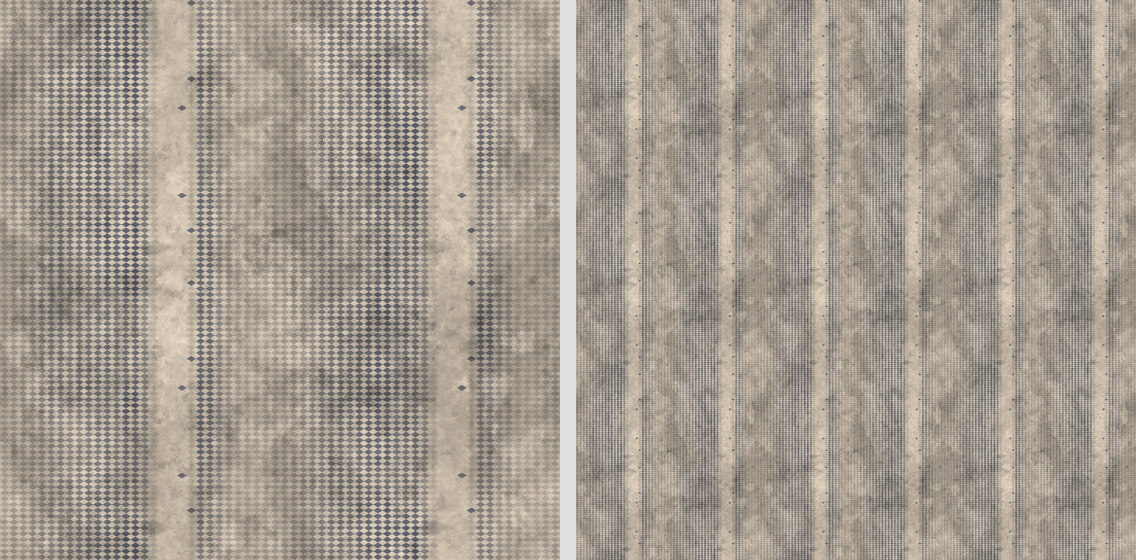
Left, the tile; right, the same tile 3 across and 3 down.
Reproduce this pattern procedurally as a WebGL 2 fragment shader.

```glsl
#version 300 es
precision highp float;
// Worn harlequin cloth: a fine lattice of slate diamonds on beige, fading across
// two broad vertical stripes that are parted by bare bands with a few stray diamonds.
// Ink strength is set per column; wrapping noise adds grime, patches and grain.

uniform vec2 u_resolution;
out vec4 outColor;

const vec2 MOTIFS = vec2(2.0, 2.0);            // large repeats across and up
const vec2 CELLS = vec2(30.0, 48.0);           // diamonds per large repeat
const float FIRST_COLUMN = 20.0;               // first column right of the bare band
const float FAINT_INK = 0.32;
const float STRONG_INK = 0.94;
const float GRIME_DEPTH = 0.19;
const float PATCH_DEPTH = 0.06;
const float SPOT_DEPTH = 0.10;
const float GHOST_DEPTH = 0.12;
const float GRAIN = 0.22;
const float GRIT = 0.07;
const vec2 GHOST_CENTER = vec2(0.55, 0.115);   // within a large repeat
const vec2 GHOST_SIZE = vec2(0.075, 0.030);
const vec3 BEIGE = vec3(0.820, 0.764, 0.690);
const vec3 CREAM = vec3(0.875, 0.820, 0.740);
const vec3 WARM_GREY = vec3(0.485, 0.470, 0.445);
const vec3 SLATE = vec3(0.355, 0.375, 0.42);

// Column and row of each stray diamond within a large repeat
const vec2 STRAYS[5] = vec2[5](vec2(19.0, 29.0), vec2(19.0, 14.0),
    vec2(20.0, 34.0), vec2(20.0, 8.0), vec2(20.0, 47.0));

float hash(vec2 p) {
    vec3 q = fract(p.xyx * vec3(0.1031, 0.1030, 0.0973));
    q += dot(q, q.yzx + 33.33);
    return fract((q.x + q.y) * q.z);
}

// Value noise that wraps over the unit square
float noise(vec2 uv, vec2 period, float seed) {
    vec2 p = uv * period;
    vec2 i = floor(p);
    vec2 f = fract(p);
    f = f * f * (3.0 - 2.0 * f);
    vec2 a = mod(i, period) + seed;
    vec2 b = mod(i + 1.0, period) + seed;
    return mix(mix(hash(a), hash(vec2(b.x, a.y)), f.x),
               mix(hash(vec2(a.x, b.y)), hash(b), f.x), f.y);
}

// Layered noise around 0.5
float fbm(vec2 uv, vec2 period, float seed) {
    float sum = 0.0;
    float total = 0.0;
    float weight = 1.0;
    for (int i = 0; i < 6; i++) {
        sum += weight * noise(uv, period, seed);
        total += weight;
        period *= 2.0;
        seed += 17.3;
        weight *= 0.65;
    }
    return sum / total;
}

// Signed distance to a diamond with the given half size
float diamond(vec2 p, vec2 halfSize) {
    vec2 q = abs(p) / halfSize;
    return (q.x + q.y - 1.0) * halfSize.x * halfSize.y / length(halfSize);
}

// Distance in columns from the right edge of the bare band
float columnOffset(float column) {
    return mod(column - FIRST_COLUMN, CELLS.x);
}

// Strong beside the bare band, faint in the middle of the stripe
float stripeInk(float offset) {
    float fall = 1.0 - smoothstep(0.5, 6.5, offset);
    float rise = smoothstep(4.0, 24.0, offset);
    float edges = smoothstep(0.0, 1.5, offset) * (1.0 - smoothstep(24.5, 27.5, offset));
    return mix(FAINT_INK, STRONG_INK, max(fall, rise)) * edges;
}

void main() {
    vec2 uv = gl_FragCoord.xy / u_resolution;
    float blur = 0.6 / min(u_resolution.x, u_resolution.y);

    // Diamond lattice
    vec2 lattice = MOTIFS * CELLS;
    vec2 cell = floor(uv * lattice);
    vec2 local = (fract(uv * lattice) - 0.5) / lattice;
    vec2 motifCell = mod(cell, CELLS);
    float edge = diamond(local, 0.5 / lattice);
    float shape = 1.0 - smoothstep(-blur, blur, edge);

    // Wear layers, from broad to fine
    vec2 warp = vec2(noise(uv, vec2(9.0), 11.0), noise(uv, vec2(9.0), 47.0)) - 0.5;
    vec2 bent = uv + 0.04 * warp;
    float grime = smoothstep(0.30, 0.70, fbm(bent, vec2(6.0, 5.0), 71.0));
    float fade = smoothstep(0.34, 0.64, fbm(bent, vec2(8.0, 7.0), 131.0));
    float patches = smoothstep(0.44, 0.60, fbm(bent, vec2(18.0, 16.0), 173.0));
    float scuff = smoothstep(0.54, 0.66, fbm(bent, vec2(15.0, 13.0), 191.0));
    float spots = smoothstep(0.60, 0.70, fbm(uv, vec2(42.0), 251.0));
    float grain = fbm(uv, vec2(100.0), 311.0) - 0.5;
    float grit = noise(uv, vec2(420.0), 401.0) - 0.5;

    // Wide soft ghost of a diamond in each large repeat
    vec2 ghostOffset = fract(uv * MOTIFS - GHOST_CENTER + 0.5) - 0.5;
    float ghost = 1.0 - smoothstep(-0.012, 0.006, diamond(ghostOffset, GHOST_SIZE));

    // Ink strength, column by column
    float ink = stripeInk(columnOffset(motifCell.x) + 0.5);
    float softInk = stripeInk(columnOffset(uv.x * lattice.x));
    float jitter = 0.92 + 0.16 * hash(vec2(motifCell.x, 7.0));
    float alpha = ink * jitter * mix(0.74, 1.06, fade);
    float stray = 0.0;
    for (int i = 0; i < 5; i++) {
        vec2 gap = abs(motifCell - STRAYS[i]);
        stray = max(stray, 1.0 - step(0.5, max(gap.x, gap.y)));
    }
    alpha = clamp(max(alpha, 0.85 * stray), 0.0, 1.0);

    // Cloth, diamonds, then dirt over both
    vec3 color = mix(BEIGE, CREAM, max(0.6 * softInk, 0.7 * scuff));
    color = mix(color, mix(WARM_GREY, SLATE, max(ink, stray)), shape * alpha);
    float cover = mix(0.6, 1.0, smoothstep(0.0, 0.3, softInk));
    float dirt = cover * (GRIME_DEPTH * grime + PATCH_DEPTH * patches);
    dirt = dirt * (1.0 - 0.5 * scuff) + SPOT_DEPTH * spots + GHOST_DEPTH * ghost;
    color *= (1.0 - dirt) * (1.0 + GRAIN * grain + GRIT * grit);
    outColor = vec4(clamp(color, 0.0, 1.0), 1.0);
}
```
